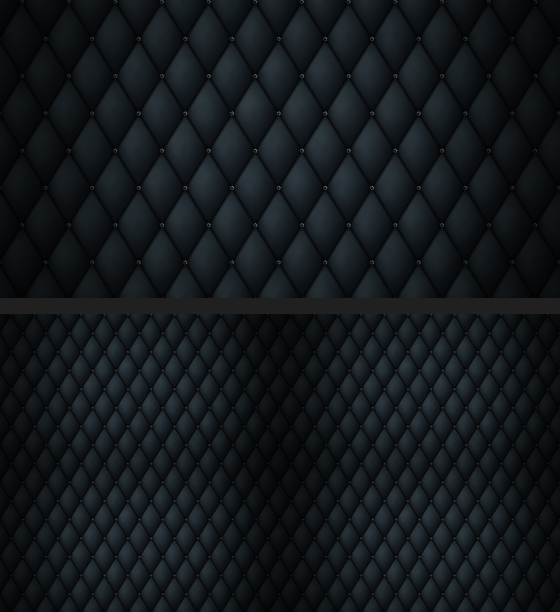
Top: one tile. Bottom: repeated 2 by 2.
Reproduce this pattern procedurally as a WebGL 2 fragment shader.

```glsl
#version 300 es
precision highp float;

uniform vec2 u_resolution;
out vec4 fragColor;

// Layout: lengths are in widths of one repeat
const vec2 REPEATS = vec2(12.0, 4.0);
const vec2 BUTTON_ORIGIN = vec2(-0.03, 0.476);
const float SEAM_WIDTH = 0.011;
const float CREASE_WIDTH = 0.075;
const float STITCH_OFFSET = 0.026;
const float STITCH_WIDTH = 0.008;
const float STITCHES_PER_EDGE = 18.0;
const float BUTTON_RADIUS = 0.054;
const float GEM_RING = 0.033;
const float GEM_RADIUS = 0.012;
const int GEM_COUNT = 6;

// Colours
const vec3 LEATHER_DARK = vec3(0.040, 0.052, 0.070);
const vec3 LEATHER_LIT = vec3(0.172, 0.218, 0.242);
const vec3 SEAM_COLOR = vec3(0.020, 0.026, 0.036);
const vec3 STITCH_COLOR = vec3(0.150, 0.180, 0.205);
const vec3 BUTTON_COLOR = vec3(0.025, 0.030, 0.036);
const vec3 GEM_COLOR = vec3(0.56, 0.59, 0.61);

// Wear and lighting
const float CLOUD_AMOUNT = 0.13;
const float GRAIN_AMOUNT = 0.05;
const float PANEL_VARIATION = 0.06;
const float SIDE_FALLOFF = 0.62;
const float END_FALLOFF = 0.22;
const float TAU = 6.2831853;

float hash(vec2 p) {
    vec3 q = fract(p.xyx * vec3(0.1031, 0.1030, 0.0973));
    q += dot(q, q.yzx + 33.33);
    return fract((q.x + q.y) * q.z);
}

float cornerSlope(vec2 cell, vec2 offset, vec2 period) {
    float angle = TAU * hash(mod(cell, period));
    return dot(vec2(cos(angle), sin(angle)), offset);
}

// Gradient noise that wraps after a whole number of cells
float wrappedNoise(vec2 uv, vec2 period) {
    vec2 p = uv * period;
    vec2 i = floor(p);
    vec2 f = p - i;
    vec2 w = f * f * f * (f * (f * 6.0 - 15.0) + 10.0);
    vec2 e = vec2(1.0, 0.0);
    float low = mix(cornerSlope(i, f, period),
                    cornerSlope(i + e, f - e, period), w.x);
    float high = mix(cornerSlope(i + e.yx, f - e.yx, period),
                     cornerSlope(i + 1.0, f - 1.0, period), w.x);
    return mix(low, high, w.y);
}

// Soft coverage of a shape from its signed distance
float cover(float dist, float pixel) {
    return 1.0 - smoothstep(-0.7 * pixel, 0.7 * pixel, dist);
}

void main() {
    vec2 uv = gl_FragCoord.xy / u_resolution;
    vec2 cellSize = u_resolution / REPEATS;
    float aspect = cellSize.y / cellSize.x;
    float pixel = 1.0 / cellSize.x;

    // Diagonal axes: x runs up-right, y runs down-right
    vec2 p = uv * REPEATS - BUTTON_ORIGIN;
    vec2 diagonal = vec2(p.x + p.y, p.x - p.y);
    vec2 id = floor(diagonal);
    vec2 local = diagonal - id;
    float axisLength = length(vec2(1.0, 1.0 / aspect));
    vec2 edge = min(local, 1.0 - local) / axisLength;
    float seamDist = min(edge.x, edge.y);

    // Padded panel, lit from the upper left
    float slope = 1.0 - smoothstep(0.22, 1.08, local.y);
    float roundness = smoothstep(-0.25, 0.42, local.x)
                    * (1.0 - 0.38 * smoothstep(0.55, 1.0, local.x));
    float light = 0.08 + 0.92 * slope * roundness;

    // Worn leather
    float cloud = wrappedNoise(uv, REPEATS * vec2(3.0, 4.0))
                + 0.5 * wrappedNoise(uv, REPEATS * vec2(7.0, 10.0));
    float grain = wrappedNoise(uv, REPEATS * vec2(20.0, 32.0));
    vec2 center = mod(0.5 * vec2(id.x + id.y + 1.0, id.x - id.y), REPEATS);
    float panel = hash(center * 2.0 + 7.0) - 0.5;
    vec2 smudge = (local - vec2(0.53, 0.47)) * vec2(7.0, 11.0);
    light *= 1.0 + CLOUD_AMOUNT * cloud + GRAIN_AMOUNT * grain
           + PANEL_VARIATION * panel - 0.10 * exp(-dot(smudge, smudge));
    vec3 color = mix(LEATHER_DARK, LEATHER_LIT, light);

    // Creases, stitching and seams
    color *= mix(0.55, 1.0, smoothstep(0.0, CREASE_WIDTH, seamDist));
    float along = edge.x < edge.y ? local.y : local.x;
    float dash = 0.5 + 0.5 * cos(TAU * along * STITCHES_PER_EDGE);
    float thread = cover(abs(seamDist - STITCH_OFFSET) - STITCH_WIDTH, pixel);
    color = mix(color, STITCH_COLOR, 0.28 * thread * dash);
    color = mix(color, SEAM_COLOR, 0.85 * cover(seamDist - SEAM_WIDTH, pixel));

    // Jewelled buttons where the seams cross
    vec2 r = diagonal - round(diagonal);
    vec2 q = 0.5 * vec2(r.x + r.y, (r.x - r.y) * aspect);
    color *= 1.0 - 0.5 * exp(-dot(q, q) / (4.0 * BUTTON_RADIUS * BUTTON_RADIUS));
    color = mix(color, BUTTON_COLOR, cover(length(q) - BUTTON_RADIUS, pixel));
    for (int i = 0; i < GEM_COUNT; i++) {
        float angle = TAU * (float(i) + 0.25) / float(GEM_COUNT);
        vec2 gem = GEM_RING * vec2(cos(angle), sin(angle));
        float sparkle = 0.65 + 0.35 * sin(angle + 0.9);
        color = mix(color, GEM_COLOR, sparkle * cover(length(q - gem) - GEM_RADIUS, pixel));
    }

    // Periodic falloff toward the borders
    vec2 border = 0.5 + 0.5 * cos(TAU * uv);
    color *= (1.0 - SIDE_FALLOFF * border.x * border.x)
           * (1.0 - END_FALLOFF * border.y * border.y);
    fragColor = vec4(color, 1.0);
}
```
